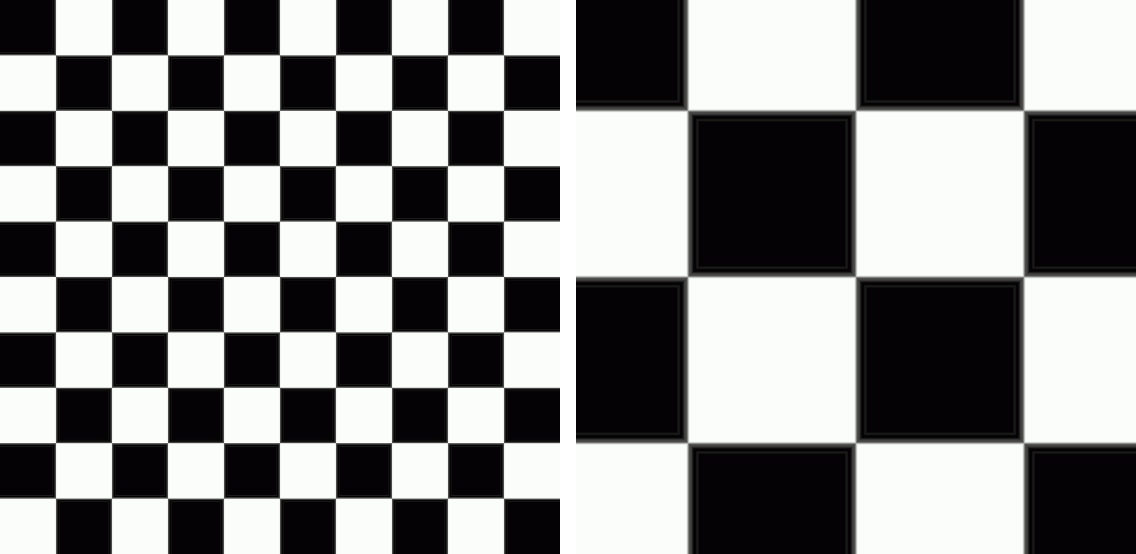
Left, the full canvas; right, a detail of the centre.
Write a WebGL 2 fragment shader that draws this pattern.

```glsl
#version 300 es
precision highp float;

uniform vec2 u_resolution;
out vec4 fragColor;

const vec2 CELLS = vec2(10.0);               // squares across and down
const vec3 WHITE = vec3(0.985, 0.992, 0.984);
const vec3 BLACK = vec3(0.016, 0.008, 0.016);
const vec3 RIM = vec3(0.27, 0.275, 0.265);
const vec3 INNER_LINE = vec3(0.10, 0.11, 0.095);

// Lengths in units of one square
const float RIM_WIDTH = 0.026;
const float EDGE_SOFTNESS = 0.012;
const float INNER_LINE_INSET = 0.056;
const float INNER_LINE_HALF = 0.013;

// Signed distance to the checker edges, positive inside black squares.
// Only lines between squares count, so the outer border stays bare.
float checkerDistance(vec2 p) {
    vec2 nearestLine = clamp(round(p), vec2(1.0), CELLS - 1.0);
    vec2 toLine = abs(p - nearestLine);
    vec2 cell = floor(p);
    float side = mod(cell.x + cell.y, 2.0) * 2.0 - 1.0;
    return side * min(toLine.x, toLine.y);
}

void main() {
    vec2 p = gl_FragCoord.xy / u_resolution * CELLS;
    vec2 pixelSize = CELLS / u_resolution;
    float pixel = max(pixelSize.x, pixelSize.y);
    float soft = max(EDGE_SOFTNESS, 0.5 * pixel);
    float d = checkerDistance(p);

    // White square, grey rim, black square
    vec3 color = mix(WHITE, RIM, smoothstep(-soft, soft, d));
    color = mix(color, BLACK, smoothstep(RIM_WIDTH - soft, RIM_WIDTH + soft, d));

    // Faint line just inside each black square
    float lineHalf = max(INNER_LINE_HALF, 0.6 * pixel);
    float line = 1.0 - smoothstep(0.0, lineHalf, abs(d - INNER_LINE_INSET));
    color = mix(color, INNER_LINE, line);

    fragColor = vec4(color, 1.0);
}
```
